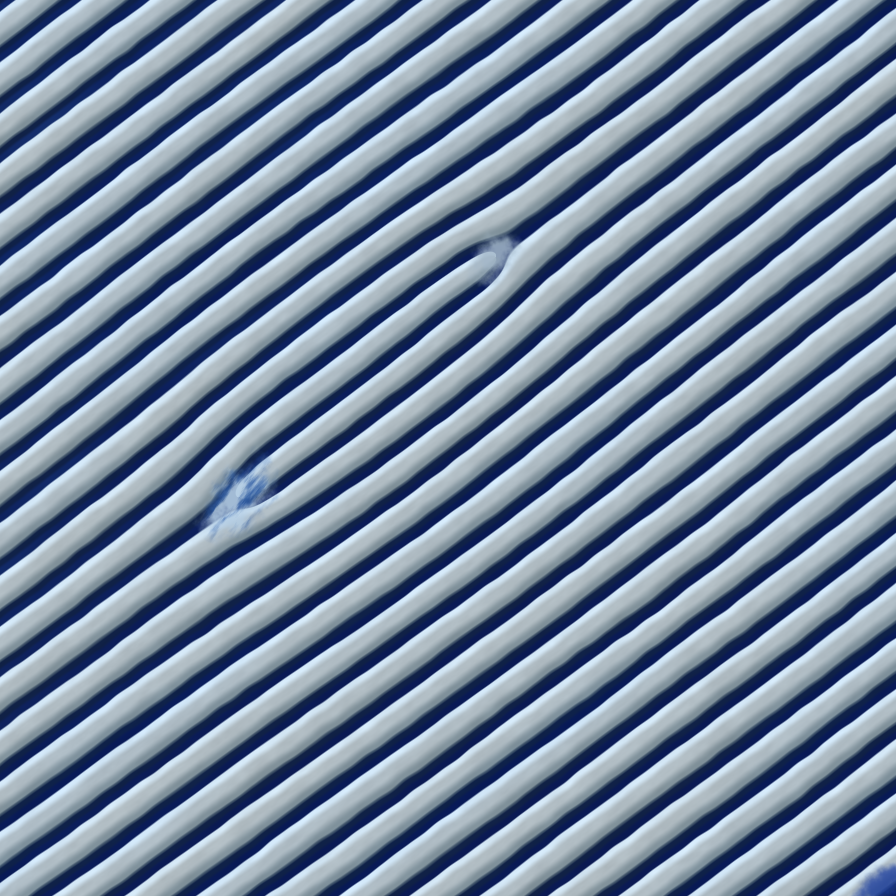
Give the GLSL for this pattern, as a three.js fragment shader.

```glsl
varying vec2 vUv;

float hash(vec2 p) {
  vec3 q = fract(vec3(p.xyx) * 0.1031);
  q += dot(q, q.yzx + 33.33);
  return fract((q.x + q.y) * q.z);
}

float noise(vec2 p) {
  vec2 cell = floor(p), f = fract(p);
  f = f * f * (3.0 - 2.0 * f);
  return mix(mix(hash(cell), hash(cell + vec2(1.0, 0.0)), f.x),
             mix(hash(cell + vec2(0.0, 1.0)), hash(cell + 1.0), f.x), f.y);
}

float fbm(vec2 p) {
  float sum = 0.0, amplitude = 0.5;
  for (int i = 0; i < 4; i++) {
    sum += amplitude * noise(p);
    p = p * 2.03 + 17.0;
    amplitude *= 0.5;
  }
  return sum;
}

// Angle around a fork, in turns
float turns(vec2 d) {
  return atan(d.y, d.x) / 6.28319;
}

// Soft ragged blot stretched along its own x axis
float blot(vec2 d, vec2 axis, vec2 size) {
  vec2 q = vec2(dot(d, axis), dot(d, vec2(-axis.y, axis.x))) / size;
  return 1.0 - smoothstep(0.35, 1.1, length(q) + 0.7 * (fbm(d * 70.0 + 40.0) - 0.47));
}

// Cross-section of one rib, from its lit edge into the groove
vec3 ribColor(float s, vec3 groove) {
  vec3 color = mix(vec3(0.83, 0.91, 0.97), vec3(0.69, 0.74, 0.77), smoothstep(0.05, 0.22, s));
  color = mix(color, vec3(0.50, 0.57, 0.61), smoothstep(0.34, 0.56, s));
  color = mix(color, vec3(0.24, 0.32, 0.41), smoothstep(0.60, 0.66, s));
  color = mix(color, vec3(0.06, 0.13, 0.28), smoothstep(0.65, 0.71, s));
  color = mix(color, groove, smoothstep(0.77, 0.87, s));
  return mix(color, vec3(0.83, 0.91, 0.97), smoothstep(0.95, 1.0, s));
}

void main() {
  vec2 p = vUv;
  float down = 1.0 - p.y;
  vec2 upperFork = p - vec2(0.553, 0.713);
  vec2 lowerFork = p - vec2(0.268, 0.445);
  vec2 grain = vec2(dot(p, vec2(0.80, 0.60)), dot(p, vec2(0.60, -0.80)));

  // Diagonal ribs with one extra rib between the two forks
  float phase = 13.2 * p.x + 17.6 * down - 0.4 * p.x * down - 0.2;
  phase += turns(upperFork) - turns(lowerFork);
  phase += 0.06 * (noise(grain * vec2(9.0, 22.0) + 5.0) - 0.5);
  phase += 0.035 * (noise(grain * vec2(50.0, 60.0)) - 0.5);

  // Grooves are bluer toward the upper left
  float glow = (1.0 - smoothstep(0.0, 0.9, p.x + down * 0.6)) * noise(grain * vec2(9.0, 20.0));
  vec3 groove = vec3(0.035, 0.10, 0.335) + vec3(0.05, 0.10, 0.12) * glow;
  vec3 color = ribColor(fract(phase - 0.16), groove);

  // Faint mottling and tint along the ribs
  color *= 0.955 + 0.09 * fbm(grain * vec2(50.0, 110.0));
  color += vec3(0.012, 0.0, -0.015) * (noise(grain * vec2(6.0, 22.0)) - 0.5);

  // Smears where the ribs merge
  float wisp = fbm(vec2(dot(lowerFork, vec2(0.8, -0.6)) * 110.0, dot(lowerFork, vec2(0.6, 0.8)) * 30.0) + 60.0);
  vec3 smear = mix(vec3(0.20, 0.38, 0.66), vec3(0.70, 0.80, 0.89), smoothstep(0.28, 0.58, wisp));
  color = mix(color, smear, 0.9 * blot(lowerFork, vec2(0.6, 0.8), vec2(0.056, 0.033)));
  color = mix(color, vec3(0.64, 0.72, 0.79), 0.85 * blot(upperFork, vec2(0.6, 0.8), vec2(0.036, 0.025)));

  // Blue patch in the lower right corner
  color = mix(color, vec3(0.12, 0.25, 0.62), 0.8 * blot(p - vec2(0.985, 0.012), vec2(0.8, 0.6), vec2(0.04, 0.022)));

  gl_FragColor = vec4(color, 1.0);
}
```
